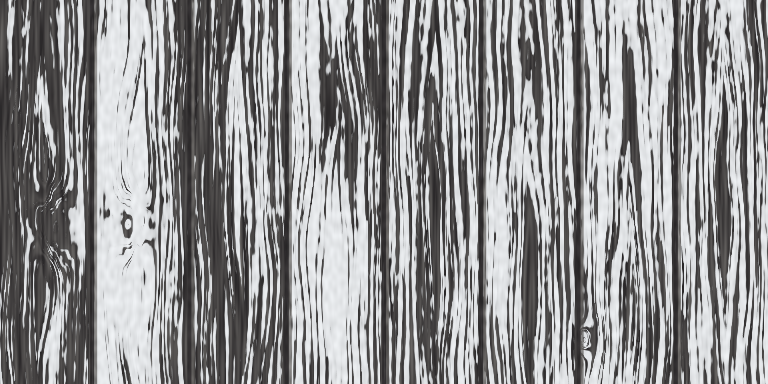
Write a WebGL 2 fragment shader that draws this texture.

```glsl
#version 300 es
precision highp float;
// Eight weathered vertical boards with flaking white paint over dark wood.
// Each board bends a ring field into spindles and knots; stretched gradient
// noise along those rings decides where paint survives.

uniform vec2 u_resolution;
out vec4 fragColor;

const float BOARD_WIDTH = 0.2533;
const float FIRST_SEAM = -0.0133;
const vec3 PAINT = vec3(0.925, 0.935, 0.945);
const vec3 WOOD_DARK = vec3(0.17, 0.16, 0.165);
const vec3 WOOD_LIGHT = vec3(0.43, 0.42, 0.41);

// Per board: paint cover, cover tilt to the right, spindle height, core paint
const vec4 BOARDS[8] = vec4[8](
    vec4(-0.17, 0.35, 0.40, -0.25), vec4(0.20, -0.75, 0.45, 0.40),
    vec4(-0.08, 0.40, 0.50, 0.35), vec4(0.17, -0.25, 0.20, 0.30),
    vec4(0.06, 0.05, 0.40, -0.40), vec4(0.13, 0.00, 0.22, -0.50),
    vec4(0.16, -0.10, 0.12, 0.20), vec4(0.08, 0.10, 0.50, -0.55));

// Knots: centre and size
const vec3 KNOTS[3] = vec3[3](
    vec3(0.146, 0.410, 0.030), vec3(0.335, 0.414, 0.027), vec3(1.523, 0.115, 0.022));

uint scramble(uint n) {
    n = (n ^ (n >> 16)) * 73244475u;
    n = (n ^ (n >> 16)) * 73244475u;
    return n ^ (n >> 16);
}

vec2 gradientAt(vec2 cell) {
    ivec2 c = ivec2(cell);
    uint h = scramble(uint(c.x) + scramble(uint(c.y)));
    float angle = float(h & 65535u) / 65536.0 * 6.2832;
    return vec2(cos(angle), sin(angle));
}

float gradientNoise(vec2 p) {
    vec2 cell = floor(p), f = p - cell;
    vec2 w = f * f * f * (f * (f * 6.0 - 15.0) + 10.0);
    vec2 e = vec2(0.0, 1.0);
    float a = dot(gradientAt(cell), f);
    float b = dot(gradientAt(cell + e.yx), f - e.yx);
    float c = dot(gradientAt(cell + e.xy), f - e.xy);
    float d = dot(gradientAt(cell + e.yy), f - e.yy);
    return 1.4 * mix(mix(a, b, w.x), mix(c, d, w.x), w.y);
}

// Ring distance: straight at the board edges, pointed spindles at the heart
float spindleRings(float u, float y, float centreY, float seed) {
    float sway = 0.07 * gradientNoise(vec2(seed, y * 2.2));
    float wobble = 0.05 * gradientNoise(vec2(u * 4.0 + seed, y * 4.0));
    float side = abs(u + sway + wobble);
    float rise = y - centreY;
    return side + 0.17 * (1.0 - exp(-5.0 * rise * rise)) * exp(-4.0 * side);
}

float knotDistance(vec2 p, vec3 knot) {
    vec2 d = (p - knot.xy) / (knot.z * vec2(1.0, 1.7));
    return length(d) + 0.2 * gradientNoise(d * 1.5 + knot.xy * 40.0);
}

// Positive where paint still holds
float paintHold(float rings, vec2 p, float u, float seed) {
    float broad = gradientNoise(vec2(rings * 27.0 + seed, p.y * 2.2 + u * 1.5));
    float fine = gradientNoise(vec2(rings * 50.0 - seed, p.y * 6.0 + u * 5.0));
    float chips = gradientNoise(vec2(p.x * 110.0, p.y * 30.0));
    float patches = gradientNoise(vec2(u * 3.0 + seed, p.y * 2.0));
    return 0.75 * broad + 0.4 * fine + 0.22 * chips + 0.25 * patches;
}

vec3 woodColour(vec2 p, float rings) {
    float fibre = gradientNoise(vec2(p.x * 130.0, p.y * 5.0));
    float band = gradientNoise(vec2(rings * 30.0, p.y * 1.5));
    return mix(WOOD_DARK, WOOD_LIGHT, clamp(0.38 + 0.5 * fibre + 0.35 * band, 0.0, 1.0));
}

void main() {
    vec2 p = gl_FragCoord.xy / u_resolution.y;
    float pixel = 1.0 / u_resolution.y;
    float along = (p.x - FIRST_SEAM) / BOARD_WIDTH;
    int index = clamp(int(floor(along)), 0, 7);
    float u = along - float(index) - 0.5;
    float seed = float(index) * 17.3 + 5.4;
    vec4 board = BOARDS[index];

    // Grain, wrapped around the knots
    float rings = spindleRings(u, p.y, board.z, seed);
    float core = 1.0 - smoothstep(0.035, 0.085, rings);
    float pit = 0.0;
    for (int i = 0; i < 3; i++) {
        float d = knotDistance(p, KNOTS[i]);
        rings = mix(rings, 0.3 + 0.13 * d, exp(-0.45 * d * d));
        pit = max(pit, exp(-40.0 * (d - 0.5) * (d - 0.5)));
    }

    // Flaked paint with softened edges
    float hold = paintHold(rings, p, u, seed) + board.x + board.y * u;
    hold += board.w * core - 0.45 * pit;
    hold -= 0.5 * smoothstep(0.44, 0.5, abs(u));
    float soft = clamp(0.7 * fwidth(hold), 0.05, 0.25);
    float cover = smoothstep(-soft, soft, hold);
    float mottling = gradientNoise(p * vec2(70.0, 35.0));
    vec3 paint = PAINT * (0.97 + 0.06 * mottling - 0.16 * exp(-9.0 * max(hold, 0.0)));
    vec3 wood = woodColour(p, rings) * (1.0 - 0.25 * exp(-12.0 * max(-hold, 0.0)));
    vec3 colour = mix(wood, paint, cover);

    // Dark joint with a bare grey lip on its right
    float joint = (along - floor(along + 0.5)) * BOARD_WIDTH;
    float lip = 1.0 - smoothstep(0.004, 0.004 + pixel, abs(joint - 0.008));
    float gap = 1.0 - smoothstep(0.004, 0.004 + pixel, abs(joint));
    colour = mix(colour, WOOD_LIGHT * (0.95 + 0.3 * mottling), 0.75 * lip);
    colour = mix(colour, WOOD_DARK * (1.05 + 0.3 * mottling), 0.92 * gap);
    fragColor = vec4(colour, 1.0);
}
```
